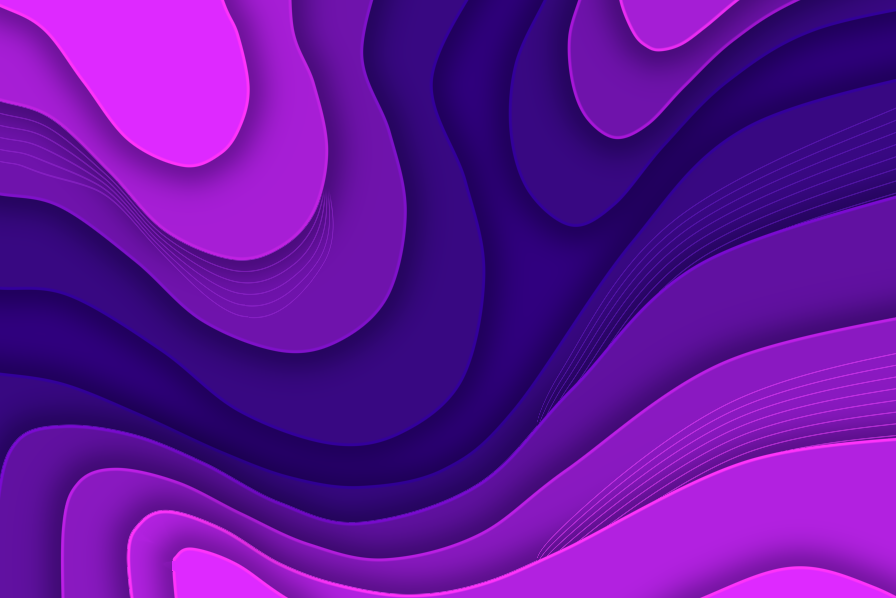
Reproduce this background procedurally as a Shadertoy shader.

```glsl
// Layered paper-cut waves in violet and magenta, with rims, shadows and fanned hairlines.

// Each entry holds a point of the first (xy) and last (zw) curve of a nested family,
// on a 768 x 512 canvas grid with y pointing down.
const vec4 LEFT_LOBES[12] = vec4[12](
    vec4(-50, -12, -60, 247), vec4(0, 6, 0, 248), vec4(37, 26, 59, 254),
    vec4(71, 71, 138, 301), vec4(110, 121, 205, 353), vec4(158, 143, 285, 381),
    vec4(190, 132, 345, 371), vec4(207, 108, 397, 325), vec4(214, 75, 416, 235),
    vec4(205, 30, 400, 155), vec4(192, 0, 371, 70), vec4(170, -70, 410, -15));
const vec4 TOP_LOBES[12] = vec4[12](
    vec4(520, -90, 510, -70), vec4(528, -40, 487, -40), vec4(529, -12, 466, 0),
    vec4(533, 8, 441, 55), vec4(543, 30, 437, 115), vec4(553, 40, 453, 165),
    vec4(565, 44, 490, 194), vec4(584, 39, 527, 176), vec4(605, 24, 570, 125),
    vec4(634, 0, 625, 70), vec4(670, -25, 700, 26), vec4(760, -80, 820, 0));
const vec4 WAVES[12] = vec4[12](
    vec4(-10, 560, 118, 560), vec4(-3, 430, 109, 477), vec4(14, 377, 119, 448),
    vec4(55, 364, 144, 437), vec4(115, 372, 190, 452), vec4(175, 396, 240, 482),
    vec4(240, 430, 290, 500), vec4(310, 447, 350, 509), vec4(410, 414, 410, 500),
    vec4(490, 332, 480, 471), vec4(600, 225, 640, 394), vec4(800, 158, 800, 372));
const vec4 OUTER_WAVES[12] = vec4[12](
    vec4(-40, 316, 156, 570), vec4(0, 319, 148, 492), vec4(55, 328, 151, 475),
    vec4(120, 354, 166, 469), vec4(190, 386, 203, 482), vec4(250, 408, 247, 512),
    vec4(310, 416, 330, 560), vec4(380, 401, 500, 560), vec4(440, 350, 600, 512),
    vec4(540, 208, 680, 485), vec4(640, 108, 750, 502), vec4(820, 55, 820, 540));

vec2 blend(vec4 ends, float t) { return mix(ends.xy, ends.zw, t); }

// Signed distance to a smooth curve: nearest chord first, then Newton steps on its cubic.
float curveDistance(vec2 p, vec4 family[12], float t, float facing) {
    float nearest = 1e9, u = 0.0;
    int seg = 0;
    vec2 a = blend(family[0], t);
    for (int i = 0; i < 11; i++) {
        vec2 b = blend(family[i + 1], t), ab = b - a;
        float h = clamp(dot(p - a, ab) / dot(ab, ab), 0.0, 1.0);
        vec2 gap = p - a - ab * h;
        float dist2 = dot(gap, gap);
        if (dist2 < nearest) { nearest = dist2; u = h; seg = i; }
        a = b;
    }
    vec2 p0 = blend(family[max(seg - 1, 0)], t), p1 = blend(family[seg], t);
    vec2 p2 = blend(family[seg + 1], t), p3 = blend(family[min(seg + 2, 11)], t);
    vec2 k1 = 0.5 * (p2 - p0), k2 = p0 - 2.5 * p1 + 2.0 * p2 - 0.5 * p3;
    vec2 k3 = 0.5 * (3.0 * (p1 - p2) + p3 - p0);
    vec2 gap, tangent;
    for (int i = 0; i < 3; i++) {
        gap = p - p1 - u * (k1 + u * (k2 + u * k3));
        tangent = k1 + u * (2.0 * k2 + 3.0 * u * k3);
        float speed2 = dot(tangent, tangent);
        float slope = max(speed2 - dot(gap, 2.0 * k2 + 6.0 * u * k3), 0.3 * speed2);
        u = clamp(u + dot(gap, tangent) / max(slope, 1e-3), -0.1, 1.1);
    }
    float turn = tangent.x * gap.y - tangent.y * gap.x;
    return turn * facing < 0.0 ? -length(gap) : length(gap);
}

// Soft shadow outside, bright rim just inside, flat fill.
void paintLayer(inout vec3 col, float d, vec3 fill, vec3 rim, float aa) {
    float outside = max(d, 0.0);
    col *= 1.0 - vec3(0.33, 0.38, 0.27) * exp(-outside * outside / 450.0 - outside / 80.0);
    vec3 layer = mix(rim, fill, smoothstep(1.6, 3.4, -d));
    col = mix(col, layer, smoothstep(-aa, aa, -d));
}

// Hairlines stacked inward from an outer offset until they run into the edge.
void paintHairlines(inout vec3 col, float d, float outer, float spacing, vec3 tint, float aa) {
    float k = (outer - d) / max(spacing, 0.01);
    float offset = abs(fract(k + 0.5) - 0.5) * spacing;
    float mask = step(-0.5, k) * step(0.0, d) * smoothstep(0.8, 2.5, spacing);
    col = mix(col, tint, mask * 0.5 * (1.0 - smoothstep(0.2, 0.3 + aa, offset)));
}

void mainImage(out vec4 fragColor, in vec2 fragCoord) {
    vec2 p = fragCoord / iResolution.xy;
    p = vec2(p.x, 1.0 - p.y) * vec2(768, 512);
    float aa = 0.75 * 512.0 / iResolution.y, reach = 85.0;
    vec3 indigo = vec3(0.22, 0.03, 0.51), blueRim = vec3(0.2, 0.0, 0.61);
    vec3 magenta = vec3(0.87, 0.16, 1.0), pinkRim = vec3(1.0, 0.2, 0.98);
    vec3 col = vec3(0.19, 0.0, 0.5);

    // Dark wave behind everything
    paintLayer(col, curveDistance(p, OUTER_WAVES, 0.0, -1.0), indigo, blueRim, aa);

    // Lobes hanging from the top right; nested, so stop once far outside
    for (int i = 2; i >= 0 && p.x > 370.0 && p.y < 270.0; i--) {
        float t = float(i) / 2.0, glow = (1.0 - t) * 0.66;
        float d = curveDistance(p, TOP_LOBES, t, 1.0);
        if (d > reach) break;
        vec3 rim = i == 2 ? blueRim : mix(vec3(0.4, 0.0, 0.75), pinkRim, glow * 1.3);
        paintLayer(col, d, mix(indigo, magenta, glow), rim, aa);
    }

    // Lobes from the top left; the second innermost carries hairlines
    for (int i = 3; i >= 0 && p.x < 490.0 && p.y < 460.0; i--) {
        float t = float(i) / 3.0;
        float d = curveDistance(p, LEFT_LOBES, t, 1.0);
        if (d > reach) break;
        vec3 rim = i == 3 ? blueRim : mix(vec3(0.25, 0.0, 0.7), pinkRim, 1.0 - t);
        paintLayer(col, d, mix(magenta, indigo, t), rim, aa);
        if (i == 1) {
            float fan = 0.62 + 0.38 * cos(p.x * 0.028);
            fan *= p.x > 205.0 ? smoothstep(140.0, 225.0, p.y) : 1.0;
            paintHairlines(col, d, 50.0 * fan, 10.0 * fan, vec3(0.6, 0.17, 0.84), aa);
        }
    }

    // Waves rising to the right; first and last carry hairlines
    float rise = clamp((p.x - 460.0) / 308.0, 0.0, 1.0);
    for (int i = 0; i < 3 && p.y > 70.0; i++) {
        float t = float(i) / 2.0;
        float d = curveDistance(p, WAVES, t, -1.0);
        if (d > reach) break;
        vec3 fill = mix(vec3(0.38, 0.065, 0.63), vec3(0.7, 0.13, 0.88), t);
        paintLayer(col, d, fill, mix(vec3(0.48, 0.04, 0.82), pinkRim, t), aa);
        vec3 tint = mix(vec3(0.42, 0.12, 0.8), vec3(0.95, 0.27, 1.0), t);
        if (i != 1) paintHairlines(col, d, 72.0 * pow(rise, 0.55), 5.0 + 5.0 * rise, tint, aa);
    }

    // Bright crests along the bottom edge
    if (p.y > 400.0) paintLayer(col, curveDistance(p, OUTER_WAVES, 1.0, -1.0), magenta, pinkRim, aa);
    fragColor = vec4(col, 1.0);
}
```
